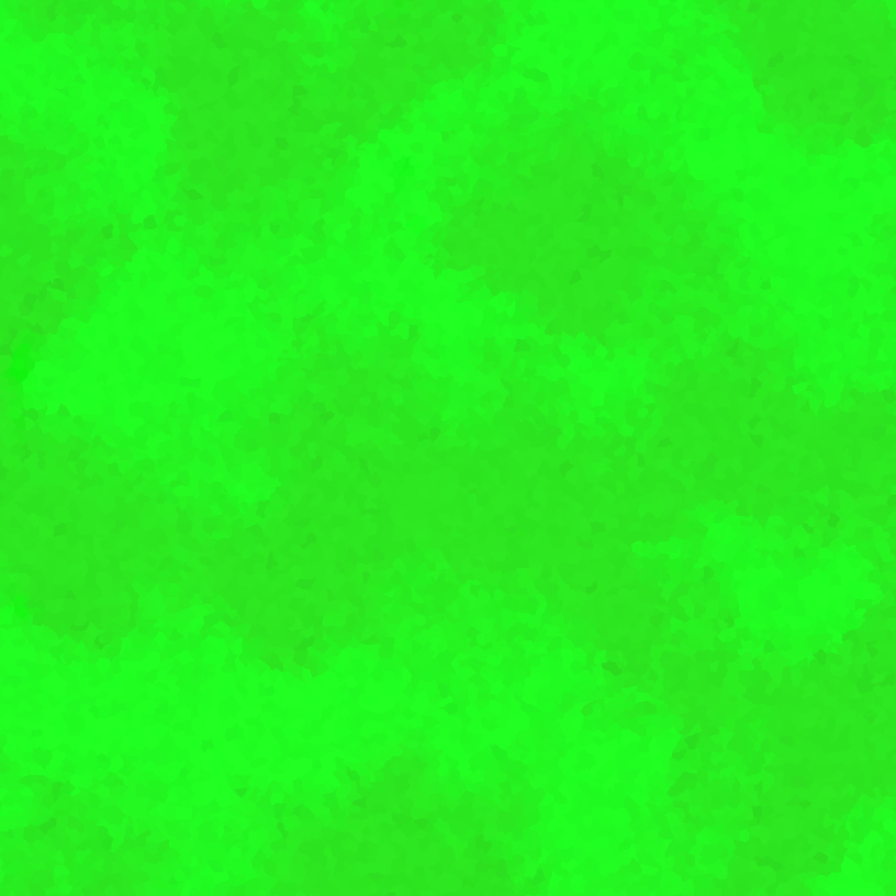
Reproduce this texture procedurally as a WebGL 1 fragment shader.

```glsl
precision highp float;
// Vivid green painted surface: soft drifting patches broken into tiny brush dabs.

#define PATCH_SCALE 4.3    // patches across the canvas
#define PATCH_LEVEL 0.075  // higher gives more dark paint
#define SOFT_MIN 0.20      // half width of the crispest patch edge
#define SOFT_MAX 0.42      // half width of the softest patch edge
#define DAB_SCALE 80.0     // dabs across the canvas
#define DAB_SHARPNESS 24.0
#define DAB_SCATTER 1.0    // how far dabs drag the patch colour
#define DAB_TONE 0.026     // brightness spread between dabs
#define DAB_MIX 0.16       // how much dabs stray between dark and light paint
#define FLECK_SHARE 0.06   // share of dabs that are darker flecks
#define FLECK_DEPTH 0.032

uniform vec2 u_resolution;

const vec3 DARK_GREEN = vec3(0.174, 0.903, 0.124);
const vec3 LIGHT_GREEN = vec3(0.125, 0.995, 0.132);
const vec3 PURE_GREEN = vec3(0.030, 0.995, 0.035);
const vec3 MUTED_GREEN = vec3(0.240, 0.865, 0.210);

float hash(vec2 p) {
  vec3 q = fract(p.xyx * vec3(0.1031, 0.1030, 0.0973));
  q += dot(q, q.yzx + 33.33);
  return fract((q.x + q.y) * q.z);
}

float cornerSlope(vec2 cell, vec2 offset) {
  float angle = 6.2832 * hash(cell + 71.0);
  return dot(vec2(cos(angle), sin(angle)), offset);
}

float gradientNoise(vec2 p) {
  vec2 i = floor(p);
  vec2 f = p - i;
  vec2 u = f * f * f * (f * (f * 6.0 - 15.0) + 10.0);
  vec2 e = vec2(1.0, 0.0);
  float bottom = mix(cornerSlope(i, f), cornerSlope(i + e, f - e), u.x);
  float top = mix(cornerSlope(i + e.yx, f - e.yx), cornerSlope(i + 1.0, f - 1.0), u.x);
  return mix(bottom, top, u.y);
}

float fractalNoise(vec2 p) {
  float sum = 0.0;
  float amplitude = 1.0;
  for (int octave = 0; octave < 5; octave++) {
    sum += amplitude * gradientNoise(p);
    p = mat2(0.8, 0.6, -0.6, 0.8) * p * 2.1 + 17.3;
    amplitude *= 0.46;
  }
  return sum;
}

// Blended rotated square dabs: xy = pull toward the dab centre, z = tone, w = fleck.
vec4 brushDabs(vec2 p) {
  vec2 cell = floor(p);
  vec4 sum = vec4(0.0);
  float total = 0.0;
  for (int y = -1; y <= 1; y++) {
    for (int x = -1; x <= 1; x++) {
      vec2 id = cell + vec2(float(x), float(y));
      vec2 jitter = vec2(hash(id + 11.0), hash(id + 47.0));
      vec2 toCentre = id + jitter - p;
      float angle = 3.1416 * hash(id + 83.0);
      float c = cos(angle);
      float s = sin(angle);
      vec2 local = abs(mat2(c, -s, s, c) * toCentre) * vec2(0.8, 1.25);
      float weight = exp(-DAB_SHARPNESS * max(local.x, local.y));
      float tone = hash(id + 131.0) - 0.5;
      float fleck = step(1.0 - FLECK_SHARE, hash(id + 197.0));
      sum += weight * vec4(toCentre, tone, fleck);
      total += weight;
    }
  }
  return sum / total;
}

void main() {
  vec2 uv = gl_FragCoord.xy / min(u_resolution.x, u_resolution.y);

  // Dabs, with their outlines slightly roughened
  vec2 rough = vec2(gradientNoise(uv * 120.0), gradientNoise(uv * 120.0 + 40.0));
  vec4 dab = brushDabs(uv * DAB_SCALE + 0.3 * rough);
  vec2 p = uv + DAB_SCATTER * dab.xy / DAB_SCALE;

  // Large patches with edges of varying softness
  vec2 warp = vec2(gradientNoise(p * 3.0 + 5.2), gradientNoise(p * 3.0 + 29.7));
  float field = fractalNoise((p + 0.05 * warp) * PATCH_SCALE + 3.7) + DAB_MIX * dab.z;
  float softness = mix(SOFT_MIN, SOFT_MAX, smoothstep(-0.3, 0.3, gradientNoise(p * 5.0 + 61.0)));
  float light = smoothstep(PATCH_LEVEL - softness, PATCH_LEVEL + softness, field);
  vec3 color = mix(DARK_GREEN, LIGHT_GREEN, light);

  // Rare saturated and muted spots
  float accent = gradientNoise(p * 4.6 + 90.4) + 0.12 * gradientNoise(p * 24.0);
  color = mix(color, PURE_GREEN, 0.85 * smoothstep(0.47, 0.60, accent));
  color = mix(color, MUTED_GREEN, 0.60 * smoothstep(0.54, 0.68, -accent));

  // Fine tone of single dabs and darker flecks
  float fleckDepth = FLECK_DEPTH * dab.w * mix(1.0, 0.6, light);
  color.g += DAB_TONE * dab.z - fleckDepth;
  color.rb += 0.4 * DAB_TONE * dab.z;

  gl_FragColor = vec4(clamp(color, 0.0, 1.0), 1.0);
}
```
